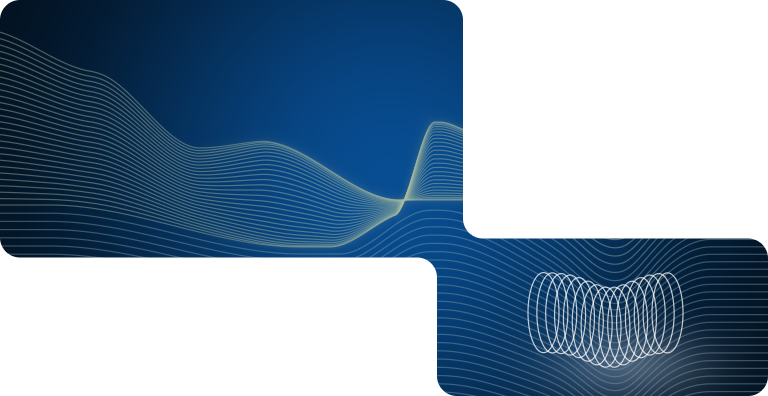
This background is drawn by a WebGL 2 fragment shader. Its source:

```glsl
#version 300 es
precision highp float;

uniform vec2 u_resolution;
out vec4 fragColor;

// The canvas is HEIGHT units tall; y runs down from the top edge.
const float HEIGHT = 3.96;
const float CORNER = 0.2;
const int WAVES = 28;
const int RINGS = 15;

const vec3 PAPER = vec3(1.0);
const vec3 NIGHT = vec3(0.01, 0.07, 0.13);
const vec3 OCEAN = vec3(0.03, 0.30, 0.57);
const vec3 SAGE = vec3(0.65, 0.73, 0.62);
const vec3 MIST = vec3(0.47, 0.62, 0.66);

float bell(float x, float center, float width) {
  float t = (x - center) / width;
  return exp(-t * t);
}

float stroke(float d, float halfWidth, float px) {
  return clamp((halfWidth - abs(d)) / px + 0.5, 0.0, 1.0);
}

// Rounded box whose corner in the given quadrant stays square
float panel(vec2 p, vec2 halfSize, vec2 squareCorner) {
  float r = all(greaterThan(p * squareCorner, vec2(0.0))) ? 0.0 : CORNER;
  vec2 q = abs(p) - halfSize + r;
  return length(max(q, 0.0)) + min(max(q.x, q.y), 0.0) - r;
}

// Union of two shapes with a round fillet in the inner corners
float filletUnion(float a, float b, float r) {
  return max(r, min(a, b)) - length(max(vec2(r - a, r - b), 0.0));
}

float ellipse(vec2 p, vec2 radii) {
  float f = length(p / radii);
  return f * (f - 1.0) / max(length(p / (radii * radii)), 0.001);
}

// Upper and lower edges of the folded ribbon
float crest(float x) {
  return 0.29 + 0.43 * smoothstep(-0.2, 1.0, x) + 0.76 * smoothstep(0.9, 2.0, x)
    - 0.07 * smoothstep(2.0, 2.7, x) + 0.59 * smoothstep(2.6, 4.0, x);
}

float fold(float x) {
  return 2.05 + 0.42 * smoothstep(0.5, 3.0, x) - 0.35 * smoothstep(3.3, 4.1, x)
    - 0.9 * smoothstep(3.95, 4.35, x) + 0.1 * smoothstep(4.4, 4.75, x);
}

// One ribbon line; t goes from crest (0) to fold (1)
float ribbon(float x, float t) {
  float bunched = mix(t, smoothstep(0.0, 1.0, t), smoothstep(1.6, 3.0, x));
  return mix(crest(x), fold(x), bunched);
}

// One line of the lower field, numbered downward
float field(float x, float k) {
  float swell = 0.42 * smoothstep(0.5, 3.0, x) - 0.45 * smoothstep(3.4, 4.3, x)
    + 0.65 * smoothstep(4.4, 6.0, x) - 0.35 * smoothstep(6.2, 7.1, x);
  return 2.05 + 0.082 * k + swell * exp(-0.03 * max(k, 0.0))
    + 0.3 * bell(x, 6.15, 0.38);
}

// Turns a vertical offset into distance across a sloped line
float across(float dy, float rise, float run) {
  return dy / sqrt(1.0 + rise * rise / (run * run));
}

float ribbonInk(vec2 p, float px) {
  float clear = 1.0;
  float e = 0.01;
  for (int i = 0; i < WAVES; i++) {
    float t = float(i) / float(WAVES - 1);
    float y = ribbon(p.x, t);
    float d = across(p.y - y, ribbon(p.x + e, t) - y, e);
    float edge = smoothstep(0.35, 0.5, abs(t - 0.5));
    float glow = 0.07 * edge * smoothstep(1.5, 3.0, p.x) * exp(-abs(d) / 0.035);
    clear *= 1.0 - max(0.45 * stroke(d, 0.006, px), glow);
  }
  return 1.0 - clear;
}

float fieldInk(vec2 p, float px) {
  float clear = 1.0;
  float e = 0.01;
  for (int i = -10; i < 25; i++) {
    float k = float(i);
    float y = field(p.x, k);
    float d = across(p.y - y, field(p.x + e, k) - y, e);
    float shown = i > 0 ? 1.0 : smoothstep(4.6, 4.95, p.x);
    clear *= 1.0 - 0.45 * shown * stroke(d, 0.006, px);
  }
  return 1.0 - clear;
}

float ringInk(vec2 p, float px) {
  float clear = 1.0;
  for (int i = 0; i < RINGS; i++) {
    float x = mix(5.435, 6.675, float(i) / float(RINGS - 1));
    vec2 center = vec2(x, 3.125 + 0.15 * bell(x, 6.1, 0.3));
    clear *= 1.0 - 0.75 * stroke(ellipse(p - center, vec2(0.155, 0.4)), 0.006, px);
  }
  return 1.0 - clear;
}

void main() {
  float px = HEIGHT / u_resolution.y;
  vec2 p = vec2(gl_FragCoord.x * px, HEIGHT - gl_FragCoord.y * px);

  // Deep radial gradient and pale haze below the rings
  vec3 color = mix(OCEAN, NIGHT, smoothstep(0.0, 4.5, length(p - vec2(3.9, 1.8))));
  color += 0.27 * bell(p.x, 6.3, 0.75) * bell(p.y, 3.65, 0.35) * vec3(1.0, 0.9, 0.85);

  // Line work
  float warmth = bell(p.x, 6.15, 0.5) * (1.0 - smoothstep(2.4, 3.1, p.y));
  color = mix(color, mix(MIST, SAGE, warmth), fieldInk(p, px));
  if (p.x < 4.8) color = mix(color, SAGE, ribbonInk(p, px));
  color = mix(color, PAPER, ringInk(p, px));

  // Two joined panels on paper
  float upper = panel(p - vec2(2.315, 1.2875), vec2(2.315, 1.2875), vec2(1.0));
  float lower = panel(p - vec2(6.025, 3.1725), vec2(1.655, 0.7875), vec2(-1.0));
  float shape = filletUnion(upper, lower, CORNER);
  fragColor = vec4(mix(PAPER, color, clamp(0.5 - shape / px, 0.0, 1.0)), 1.0);
}
```
